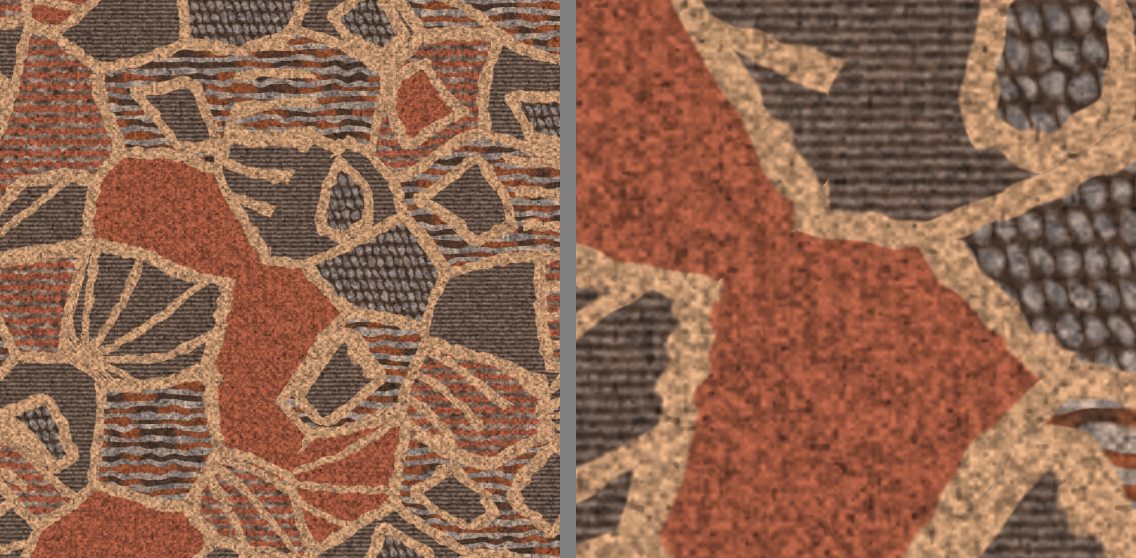
Left, the full canvas; right, a detail of the centre.
This texture is drawn by a Shadertoy shader. Its source:

```glsl
// Woven patchwork carpet: irregular textured patches outlined in tan yarn.

const float TAU = 6.2832;
const float GRID = 5.4;
const float SEAM = 0.0105;

const vec3 TAN = vec3(0.73, 0.56, 0.42);
const vec3 TERRACOTTA = vec3(0.59, 0.32, 0.23);
const vec3 UMBER = vec3(0.27, 0.20, 0.16);
const vec3 TAUPE = vec3(0.45, 0.38, 0.34);
const vec3 SLATE = vec3(0.45, 0.41, 0.40);
const vec3 PALE = vec3(0.69, 0.60, 0.53);
const vec3 RUST = vec3(0.53, 0.29, 0.18);

float hash(vec2 p) {
    return fract(sin(dot(p, vec2(127.1, 311.7))) * 43758.5453);
}

float noise(vec2 p) {
    vec2 i = floor(p), f = fract(p);
    f = f * f * (3.0 - 2.0 * f);
    float low = mix(hash(i), hash(i + vec2(1, 0)), f.x);
    float high = mix(hash(i + vec2(0, 1)), hash(i + vec2(1, 1)), f.x);
    return mix(low, high, f.y);
}

vec2 warp(vec2 p, float frequency, float amount) {
    vec2 q = p * frequency;
    return p + amount * (vec2(noise(q), noise(q + 53.0)) - 0.5);
}

vec2 rotate(vec2 p, float angle) {
    float c = cos(angle), s = sin(angle);
    return vec2(c * p.x - s * p.y, s * p.x + c * p.y);
}

vec2 site(vec2 cell) {
    return cell + 0.5 + 0.8 * (vec2(hash(cell), hash(cell + 37.0)) - 0.5);
}

// 0 ribbed, 1 plain, 2 knotted, 3 dashed, 4 red grid
int pickWeave(vec2 cell, float seed) {
    float h = hash(cell + seed);
    return int(step(0.27, h) + step(0.48, h) + step(0.66, h) + step(0.87, h));
}

// Nearest cell, with distances to the nearest cell edge and weave change
vec2 findPatch(vec2 p, float seed, out float cellEdge, out float weaveEdge) {
    vec2 base = floor(p), nearest = base;
    float best = 9.0;
    for (int k = 0; k < 9; k++) {
        vec2 cell = base + vec2(k % 3 - 1, k / 3 - 1);
        float d = length(site(cell) - p);
        if (d < best) { best = d; nearest = cell; }
    }
    cellEdge = weaveEdge = 9.0;
    vec2 a = site(nearest);
    for (int k = 0; k < 25; k++) {
        vec2 cell = nearest + vec2(k % 5 - 2, k / 5 - 2);
        if (k == 12) continue;
        vec2 b = site(cell);
        float d = dot(0.5 * (a + b) - p, normalize(b - a));
        cellEdge = min(cellEdge, d);
        if (pickWeave(cell, seed) != pickWeave(nearest, seed)) weaveEdge = min(weaveEdge, d);
    }
    return nearest;
}

vec3 ribbed(vec2 p) {
    float rib = 0.5 + 0.5 * sin(TAU * 132.0 * p.y + 1.2 * noise(p * 90.0));
    return mix(UMBER, TAUPE, 0.15 + 0.85 * rib);
}

vec3 knotted(vec2 p) {
    vec2 g = warp(p, 90.0, 0.006) * vec2(66, 48);
    g.x += 0.5 * mod(floor(g.y), 2.0);
    vec2 f = fract(g) - 0.5;
    float knot = 1.0 - smoothstep(0.22, 0.58, length(f + vec2(0.4 * f.y, 0)));
    return mix(UMBER, mix(SLATE, PALE, 0.6 * noise(p * 150.0)), knot);
}

vec3 dashed(vec2 p) {
    float y = p.y * 47.0 + 0.5 * noise(p * vec2(45, 60));
    float row = floor(y);
    float band = smoothstep(-0.4, 0.5, sin(TAU * y));
    vec3 deep = mix(UMBER, RUST, smoothstep(0.25, 0.65, noise(vec2(p.x * 34.0, row * 7.3))));
    vec3 light = mix(SLATE, PALE, noise(vec2(p.x * 75.0, row * 3.7)));
    return mix(deep, light, band);
}

vec3 redGrid(vec2 p) {
    vec2 g = warp(p, 80.0, 0.005) * vec2(60, 50);
    float stitch = sin(TAU * g.y) + 0.5 * sin(TAU * g.x);
    vec3 gap = mix(UMBER, PALE, noise(p * vec2(70, 100)));
    return mix(gap, TERRACOTTA, smoothstep(-0.7, 0.4, stitch));
}

vec3 weaveColor(int weave, vec2 p) {
    if (weave == 0) return ribbed(p);
    if (weave == 1) return TERRACOTTA;
    if (weave == 2) return knotted(p);
    return weave == 3 ? dashed(p) : redGrid(p);
}

// Bent parallel strips that stop partway across the patch
float fingers(vec2 q, float pitch) {
    q.y += 2.0 * q.x * q.x;
    float strip = abs(fract(q.y / pitch) - 0.5) * pitch;
    return max(strip, q.x - 0.025);
}

// Straight rays spreading from a point beside the patch
float fan(vec2 q, float spread) {
    q.x += 0.12;
    float a = atan(q.y, q.x) / spread;
    return length(q) * abs(fract(a) - 0.5) * spread;
}

float inset(vec2 q, float size) {
    vec2 d = abs(vec2(q.x + 0.25 * q.y, q.y)) - size * vec2(0.75, 0.9);
    return length(max(d, 0.0)) + min(max(d.x, d.y), 0.0) - 0.012;
}

float yarnMask(float d, float halfWidth, float soft) {
    return 1.0 - smoothstep(halfWidth - soft, halfWidth + soft, d);
}

void mainImage(out vec4 fragColor, in vec2 fragCoord) {
    vec2 uv = fragCoord / iResolution.y;
    float soft = max(0.0018, 0.8 / iResolution.y);
    float seed = 11.0;

    // Patches
    vec2 p = warp(warp(uv, 7.0, 0.055), 75.0, 0.007);
    float cellEdge, weaveEdge;
    vec2 cell = findPatch(p * GRID, seed, cellEdge, weaveEdge);
    int weave = pickWeave(cell, seed);
    float line = weaveEdge / GRID;

    // Insets, strips and rays inside some patches
    vec2 local = rotate(p - site(cell) / GRID, 1.6 * hash(cell + 71.0) - 0.8);
    float motif = hash(cell + 19.0);
    if (motif < 0.27) {
        float d = max(inset(local, 0.05), 0.02 - cellEdge / GRID);
        if (d < 0.0) weave = (weave + 2) % 5;
        line = min(line, abs(d));
    } else if (motif < 0.47) {
        line = min(line, fingers(local, 0.052) + 0.002);
    } else if (motif < 0.6) {
        line = min(line, fan(local, 0.42) + 0.003);
    }

    // Yarn colours and pile grain
    vec3 color = mix(weaveColor(weave, uv), TAN, yarnMask(line, SEAM, soft));
    float grain = 0.65 * noise(uv * 235.0) + 0.35 * noise(uv * 410.0 + 9.0);
    float speck = smoothstep(0.72, 0.95, noise(uv * 190.0 + 31.0));
    color *= 1.0 + 0.75 * (grain - 0.48) - 0.25 * speck;
    fragColor = vec4(color, 1.0);
}
```
